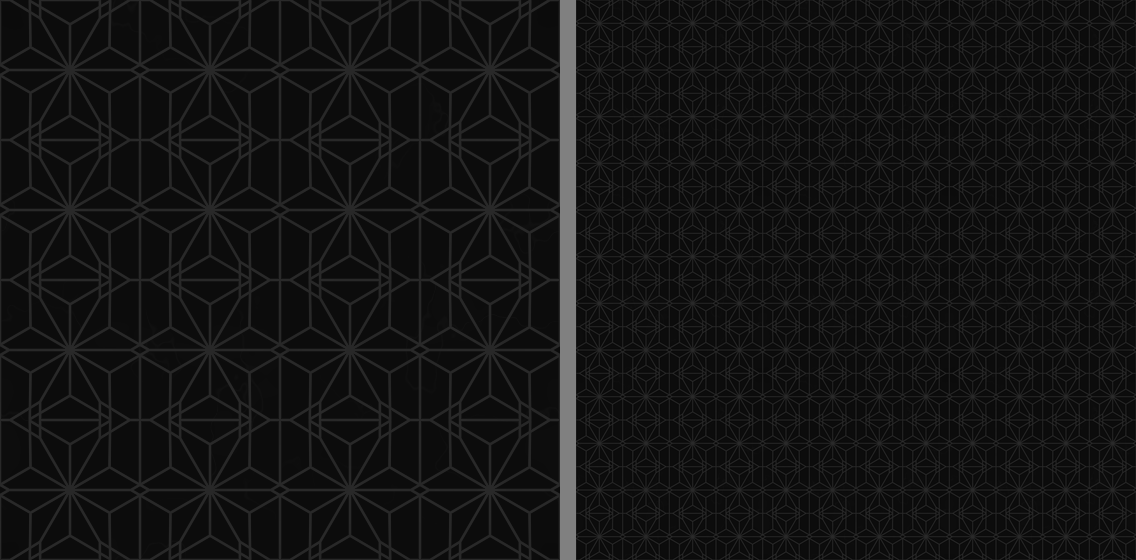
Left: one tile. Right: repeated 3 by 3.
Write a WebGL 2 fragment shader that draws this pattern.

```glsl
#version 300 es
precision highp float;
// Dark panels under a lattice of twelve-rayed stars, four by four repeats.
// Each cell is mirrored into one quadrant and its lines are segment distances;
// faint wrapping noise adds smudges, hairline scratches and uneven lines.

uniform vec2 u_resolution;
out vec4 fragColor;

const float REPEATS = 4.0;
const vec3 PANEL = vec3(0.047);
const vec3 RIM = vec3(0.11);
const vec3 LINE = vec3(0.158);

// Lengths in units of one cell
const float RIM_HALF = 0.0098;     // half width of a line with its rim
const float LINE_HALF = 0.0082;    // half width of the bright core
const float HUB_RADIUS = 0.038;
const float SHORT_RAY = 0.326;
const float LONG_RAY = 0.427;

const float SMUDGE = 0.007;
const float SCRATCH = 0.014;
const float LINE_WEAR = 0.016;

float hash(vec2 p) {
  vec3 q = fract(vec3(p.xyx) * 0.1031);
  q += dot(q, q.yzx + 33.33);
  return fract((q.x + q.y) * q.z);
}

// Value noise that wraps after a whole number of lattice steps
float wrapNoise(vec2 p, vec2 period) {
  vec2 i = floor(p);
  vec2 f = fract(p);
  f = f * f * (3.0 - 2.0 * f);
  vec2 a = mod(i, period);
  vec2 b = mod(i + 1.0, period);
  return mix(mix(hash(a), hash(vec2(b.x, a.y)), f.x),
             mix(hash(vec2(a.x, b.y)), hash(b), f.x), f.y);
}

float fbm(vec2 uv, vec2 frequency) {
  float sum = 0.0;
  float gain = 0.5;
  for (int i = 0; i < 4; i++) {
    sum += gain * wrapNoise(uv * frequency, frequency);
    frequency *= 2.0;
    gain *= 0.5;
  }
  return sum / 0.9375;
}

float segment(vec2 p, vec2 a, vec2 b) {
  vec2 ab = b - a;
  return length(p - a - ab * clamp(dot(p - a, ab) / dot(ab, ab), 0.0, 1.0));
}

vec2 polar(float radius, float degrees) {
  return radius * vec2(cos(radians(degrees)), sin(radians(degrees)));
}

// Distance to the centre lines in the quadrant 0..0.5 around a star
float latticeDistance(vec2 q) {
  vec2 center = vec2(0.0);
  vec2 hexCorner = polar(SHORT_RAY, 30.0);
  vec2 hexTop = vec2(0.0, SHORT_RAY);
  vec2 longTip = polar(LONG_RAY, 60.0);
  vec2 diamondSide = vec2(1.0 - SHORT_RAY * sqrt(3.0), 0.0);
  vec2 diamondTop = vec2(0.5, (0.5 - diamondSide.x) / sqrt(3.0));
  vec2 kiteTip = vec2(0.287, 0.494);
  vec2 arrowTip = vec2(LONG_RAY, 0.5);

  // Rays of the star
  float d = segment(q, center, diamondSide);
  d = min(d, segment(q, center, hexCorner));
  d = min(d, segment(q, center, longTip));
  d = min(d, segment(q, center, hexTop));
  // Slanted sides and the small diamond between stars
  d = min(d, segment(q, hexCorner, diamondTop));
  d = min(d, segment(q, diamondTop, diamondSide));
  d = min(d, segment(q, hexTop, kiteTip));
  d = min(d, segment(q, longTip, arrowTip));
  // Upright sides
  d = min(d, segment(q, hexCorner, kiteTip));
  d = min(d, segment(q, longTip, vec2(longTip.x, 0.5)));
  d = min(d, segment(q, diamondTop, vec2(0.5)));
  // Level bars on the cell border
  d = min(d, segment(q, vec2(0.0, 0.5), vec2(longTip.x, 0.5)));
  return min(d, segment(q, arrowTip, vec2(0.5)));
}

void main() {
  vec2 uv = gl_FragCoord.xy / u_resolution;
  vec2 q = abs(fract(uv * REPEATS) - 0.5);
  float soft = 0.6 * REPEATS / min(u_resolution.x, u_resolution.y);

  // Panel wear: broad smudges and sparse curved scratches
  float cloud = fbm(uv, vec2(5.0));
  float ridge = abs(fbm(uv + 0.37, vec2(9.0, 7.0)) - 0.5);
  float scratch = (1.0 - smoothstep(0.0, 0.012, ridge)) * smoothstep(0.58, 0.75, cloud);
  vec3 color = PANEL + SMUDGE * (cloud - 0.5) + SCRATCH * scratch;

  // Lines with a darker rim, joined by a round hub
  float d = latticeDistance(q);
  float hub = length(q) - HUB_RADIUS;
  float rim = min(d - RIM_HALF, hub);
  float core = min(d - LINE_HALF, hub + RIM_HALF - LINE_HALF);
  float wear = LINE_WEAR * (fbm(uv, vec2(23.0)) - 0.5);
  color = mix(color, RIM, 1.0 - smoothstep(-soft, soft, rim));
  color = mix(color, LINE + wear, 1.0 - smoothstep(-soft, soft, core));

  fragColor = vec4(color, 1.0);
}
```
